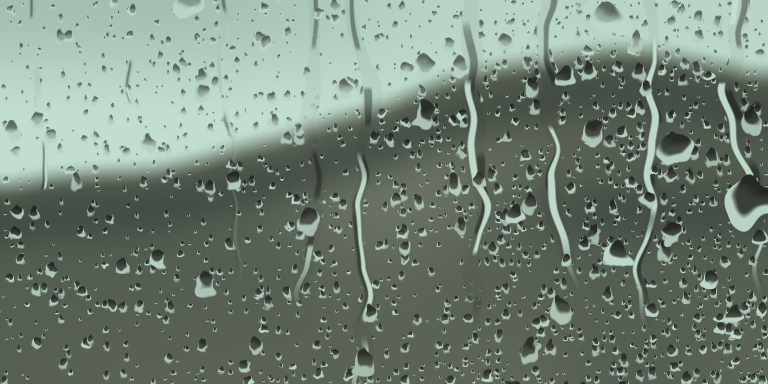
Give the GLSL for this texture, as a WebGL 1 fragment shader.

```glsl
precision highp float;
// Rain drops and wandering trickles on a window, with a blurred hill under a pale sky.

uniform vec2 u_resolution;

vec2 hash2(vec2 p) {
  vec3 q = fract(p.xyx * vec3(0.1031, 0.1030, 0.0973));
  q += dot(q, q.yzx + 33.33);
  return fract((q.xx + q.yz) * q.zy);
}

float noise(vec2 p) {
  vec2 i = floor(p), f = fract(p);
  f = f * f * (3.0 - 2.0 * f);
  float low = mix(hash2(i).x, hash2(i + vec2(1, 0)).x, f.x);
  float high = mix(hash2(i + vec2(0, 1)).x, hash2(i + vec2(1, 1)).x, f.x);
  return mix(low, high, f.y);
}

float bump(float x, float width) {
  return exp(-x * x / (width * width));
}

// Out-of-focus landscape behind the glass
vec3 landscape(vec2 p) {
  float ridge = 0.53 + 0.34 * smoothstep(0.15, 1.65, p.x)
              - 0.05 * smoothstep(1.65, 2.0, p.x) + 0.03 * (noise(p.xx * 4.0) - 0.5);
  float topShade = smoothstep(0.68, 1.0, p.y) * (1.0 - 0.7 * smoothstep(0.4, 1.3, p.x));
  vec3 sky = mix(vec3(0.76, 0.87, 0.81), vec3(0.64, 0.75, 0.69), topShade);

  vec3 hill = mix(vec3(0.33, 0.365, 0.32), vec3(0.37, 0.40, 0.345), noise(p * 3.0 + 7.0));
  hill += 0.07 * bump(p.x - 1.0, 0.32) * bump(p.y - 0.52, 0.2);
  float shade = 0.75 * bump(p.y - ridge + 0.1, 0.08)
              + 0.7 * bump(p.y - 0.45, 0.09) * smoothstep(1.2, 1.6, p.x);
  hill = mix(hill, vec3(0.25, 0.285, 0.25), min(shade, 1.0));
  return mix(hill, sky, smoothstep(-0.04, 0.045, p.y - ridge));
}

// One layer of scattered drops; each shows the scene upside down
vec3 addDrops(vec3 color, vec3 scene, vec2 p, float cells, float density, float seed) {
  vec2 home = floor(p * cells);
  for (int j = -1; j <= 1; j++) {
    for (int i = -1; i <= 1; i++) {
      vec2 cell = home + vec2(i, j);
      vec2 place = hash2(cell + seed);
      vec2 kind = hash2(cell + seed + 57.0);
      vec2 center = (cell + 0.15 + 0.7 * place) / cells;
      float radius = mix(0.13, 0.40, kind.y * kind.y) / cells;

      vec2 d = (p - center) / radius;
      vec2 warp = vec2(noise(d * 1.2 + place * 90.0), noise(d * 1.2 + kind * 70.0)) - 0.5;
      d += 0.7 * warp;
      d.y *= mix(0.6, 1.1, place.x);
      d.x *= 1.1 + 0.35 * clamp(d.y, -1.0, 1.5);

      float soft = 0.0025 / radius;
      float mask = 1.0 - smoothstep(1.0 - soft, 1.0 + soft, length(d));
      mask *= step(kind.x, density * mix(0.6, 1.15, smoothstep(0.2, 1.6, center.x)));

      float tilt = 0.7 * (place.y - 0.5);
      float glint = smoothstep(0.75, 1.05, length(d - vec2(tilt, 0.5)));
      vec3 body = scene * mix(0.82, 0.48, smoothstep(-0.2, 0.7, d.y));
      vec3 drop = mix(body, vec3(0.74, 0.85, 0.79), glint * mix(0.75, 1.0, place.x));
      color = mix(color, drop, mask);
    }
  }
  return color;
}

// Trickles running down: a clear wet track, a dark side and a broken bright edge
vec3 addTrickles(vec3 color, vec3 scene, vec2 p) {
  for (int i = 0; i < 9; i++) {
    float n = float(i);
    vec2 h = hash2(vec2(n * 7.0 + 3.0, 19.0));
    float heavy = smoothstep(1.5, 3.5, n);
    float x = 0.1 + 0.22 * n + 0.08 * (h.x - 0.5) + 0.1 * h.y * (1.0 - p.y);
    x += heavy * 0.09 * (noise(vec2(p.y * 4.0, n * 9.0)) - 0.5);
    x += 0.03 * (noise(vec2(p.y * 13.0, n * 5.0 + 40.0)) - 0.5);
    float width = mix(0.008, 0.012 + 0.016 * noise(vec2(p.y * 8.0, n * 11.0)), heavy);
    float t = (p.x - x) / width;
    float soft = 0.003 / width;

    float breaks = smoothstep(0.5, 0.62, noise(vec2(p.y * 9.0, n * 3.0 + 80.0)));
    float run = mix(breaks * step(0.4, p.y), 1.0, heavy)
              * smoothstep(0.35 * h.x - 0.1, 0.35 * h.x + 0.08, p.y);
    float track = run * (1.0 - smoothstep(1.0 - soft, 1.0 + soft, abs(t)));
    color = mix(color, scene * 0.96, track);

    float side = 1.4 * (noise(vec2(p.y * 5.0, n * 13.0 + 20.0)) - 0.5);
    float patches = smoothstep(0.38, 0.58, noise(vec2(p.y * 11.0, n * 17.0)));
    float dark = 1.0 - smoothstep(0.4 - soft, 0.4 + soft, abs(t + side));
    color = mix(color, scene * 0.55, 0.85 * track * dark * patches);

    float pieces = smoothstep(0.44, 0.56, noise(vec2(p.y * 7.0, n * 23.0 + 5.0)));
    float edge = 1.0 - smoothstep(0.36 - soft, 0.36 + soft, abs(t - side));
    color = mix(color, vec3(0.77, 0.88, 0.82), 0.95 * track * edge * pieces);
  }
  return color;
}

void main() {
  vec2 p = gl_FragCoord.xy / u_resolution.y;
  vec3 scene = landscape(p);
  vec3 color = addDrops(scene, scene, p, 46.0, 0.32, 11.0);
  color = addDrops(color, scene, p, 26.0, 0.46, 131.0);
  color = addTrickles(color, scene, p);
  color = addDrops(color, scene, p, 14.0, 0.36, 277.0);
  color = addDrops(color, scene, p, 5.5, 0.16, 419.0);
  gl_FragColor = vec4(color, 1.0);
}
```
